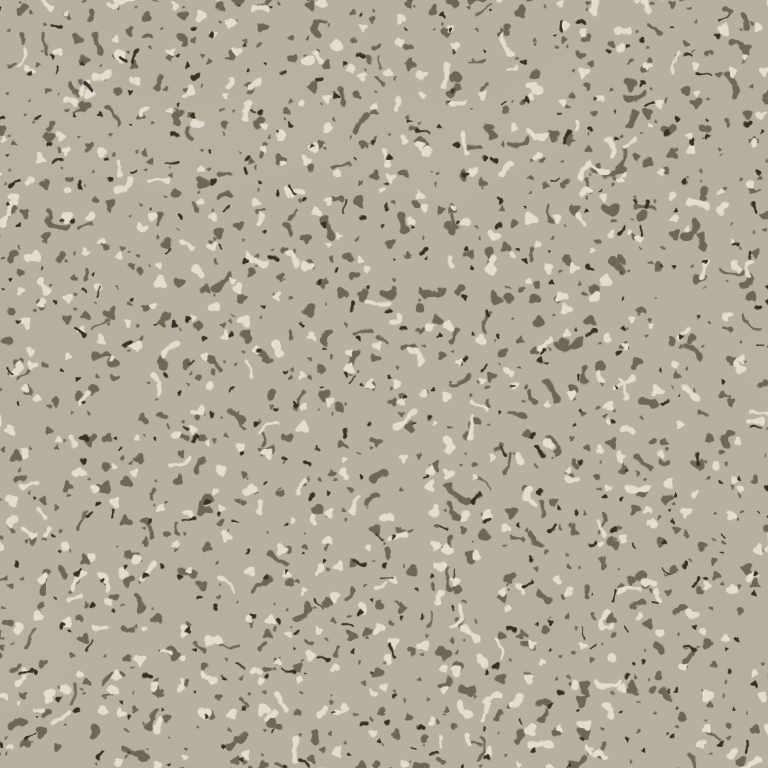
A WebGL 2 fragment shader for this texture:

```glsl
#version 300 es
precision highp float;

uniform vec2 u_resolution;
out vec4 fragColor;

// Integer hash: three uniform values in 0..1 for each cell and seed
vec3 hash3(vec2 cell, int seed) {
    uvec3 v = uvec3(ivec3(ivec2(cell), seed)) * 1664525u + 1013904223u;
    v.x += v.y * v.z; v.y += v.z * v.x; v.z += v.x * v.y;
    v ^= v >> 16u;
    v.x += v.y * v.z; v.y += v.z * v.x; v.z += v.x * v.y;
    return vec3(v >> 8u) / 16777216.0;
}

float cornerSlope(vec2 cell, vec2 offset, int seed) {
    float angle = 6.2832 * hash3(cell, seed).x;
    return dot(vec2(cos(angle), sin(angle)), offset);
}

float gradientNoise(vec2 p, int seed) {
    vec2 i = floor(p), f = p - i;
    vec2 u = f * f * f * (f * (f * 6.0 - 15.0) + 10.0);
    vec2 e = vec2(0.0, 1.0);
    return mix(
        mix(cornerSlope(i, f, seed), cornerSlope(i + e.yx, f - e.yx, seed), u.x),
        mix(cornerSlope(i + e.xy, f - e.xy, seed), cornerSlope(i + e.yy, f - e.yy, seed), u.x),
        u.y);
}

// Bent capsule with unequal ends, a pinched waist and a slightly triangular outline
float chipDistance(vec2 q, float halfLength, float radius, vec3 shape) {
    q.y += (shape.x - 0.5) * 50.0 * (q.x * q.x - halfLength * halfLength * 0.3);
    float along = clamp(q.x / halfLength, -1.0, 1.0);
    float lobes = 1.0 + 0.2 * cos(3.0 * atan(q.y, q.x + 1e-6) + 6.2832 * shape.z);
    float waist = 1.0 - 0.35 * smoothstep(0.002, 0.008, halfLength) * (1.0 - along * along);
    float taper = mix(1.0, 0.5 + 0.5 * shape.y, 0.5 + 0.5 * along);
    return length(q - vec2(along * halfLength, 0.0)) - radius * taper * waist * lobes;
}

// Distance to the nearest chip of a jittered grid
float chips(vec2 p, float cells, float density, vec2 radii, float stretch, int seed) {
    p += 0.0038 * vec2(gradientNoise(p * 85.0, seed + 1), gradientNoise(p * 85.0, seed + 2));
    vec2 home = floor(p * cells);
    float nearest = 1.0;
    for (int y = -1; y <= 1; y++) {
        for (int x = -1; x <= 1; x++) {
            vec2 cell = home + vec2(x, y);
            vec3 place = hash3(cell, seed + 3);
            vec3 size = hash3(cell, seed + 4);
            if (size.z > density) continue;
            float angle = 6.2832 * place.z;
            float c = cos(angle), s = sin(angle);
            vec2 q = mat2(c, -s, s, c) * (p - (cell + place.xy) / cells);
            float slender = pow(size.y, 4.0);
            float radius = mix(radii.x, radii.y, size.x) * mix(1.0, 0.72, slender);
            nearest = min(nearest, chipDistance(q, 0.0004 + stretch * slender, radius, hash3(cell, seed + 5)));
        }
    }
    return nearest;
}

float coverage(float d) {
    float edge = max(0.0013, 0.75 / u_resolution.y);
    return 1.0 - smoothstep(-edge, edge, d);
}

void main() {
    vec2 p = gl_FragCoord.xy / u_resolution.y;

    // Base with a faint tonal drift
    vec3 color = vec3(0.72, 0.69, 0.62) + 0.008 * gradientNoise(p * 3.0, 5);

    // Brown specks and chips
    float brown = min(chips(p, 30.0, 0.6, vec2(0.0012, 0.0026), 0.002, 10),
                      chips(p, 29.0, 0.8, vec2(0.0024, 0.0078), 0.014, 20));
    color = mix(color, vec3(0.435, 0.405, 0.335), coverage(brown));

    // Pale chips
    float pale = chips(p, 26.0, 0.75, vec2(0.0036, 0.0075), 0.014, 30);
    color = mix(color, vec3(0.885, 0.865, 0.81), coverage(pale));

    // Small dark flecks
    float fleck = chips(p, 24.0, 0.75, vec2(0.0012, 0.0039), 0.008, 40);
    color = mix(color, vec3(0.21, 0.19, 0.15), coverage(fleck));

    fragColor = vec4(color, 1.0);
}
```
